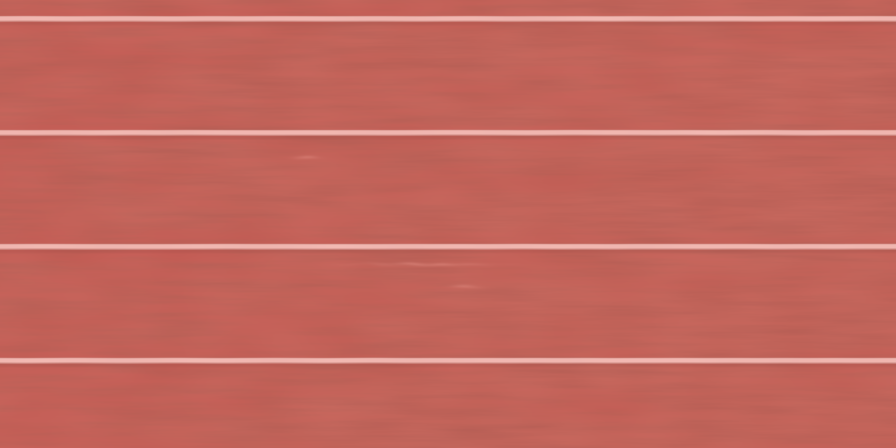
Write a WebGL 2 fragment shader that draws this texture.

```glsl
#version 300 es
precision highp float;
// Painted red boards with fine horizontal grain, parted by pale narrow grooves.

uniform vec2 u_resolution;
out vec4 outColor;

const vec3 PAINT = vec3(0.762, 0.390, 0.350);
const vec3 PAINT_RED = vec3(0.765, 0.350, 0.325);
const vec3 PAINT_DULL = vec3(0.715, 0.385, 0.350);
const vec3 GROOVE_EDGE = vec3(0.820, 0.560, 0.530);
const vec3 GROOVE_CORE = vec3(0.950, 0.725, 0.700);
const vec3 SCUFF = vec3(0.880, 0.550, 0.510);

const float PITCH = 0.2543;        // board height, canvas height = 1
const float FIRST_GROOVE = 0.195;
const float GROOVE_HALF = 0.0066;

vec2 hashGradient(vec2 cell) {
  vec3 h = fract(cell.xyx * vec3(0.1031, 0.1030, 0.0973));
  h += dot(h, h.yzx + 33.33);
  float angle = 6.28318 * fract((h.x + h.y) * h.z);
  return vec2(cos(angle), sin(angle));
}

// Gradient noise, roughly -0.7 to 0.7
float gradientNoise(vec2 p) {
  vec2 i = floor(p);
  vec2 f = p - i;
  vec2 u = f * f * f * (f * (f * 6.0 - 15.0) + 10.0);
  vec2 e = vec2(1.0, 0.0);
  float a = dot(hashGradient(i), f);
  float b = dot(hashGradient(i + e.xy), f - e.xy);
  float c = dot(hashGradient(i + e.yx), f - e.yx);
  float d = dot(hashGradient(i + e.xx), f - e.xx);
  return mix(mix(a, b, u.x), mix(c, d, u.x), u.y);
}

// Octaves of noise drawn out along the boards
float grain(vec2 p, vec2 scale, float seed) {
  float sum = 0.0;
  float weight = 0.55;
  for (int i = 0; i < 3; i++) {
    sum += weight * gradientNoise(p * scale + seed);
    scale *= vec2(1.8, 2.1);
    seed += 17.3;
    weight *= 0.6;
  }
  return sum;
}

// Soft band of a given half width around zero
float band(float d, float halfWidth, float blur) {
  return 1.0 - smoothstep(halfWidth - blur, halfWidth + blur, abs(d));
}

// Thin tapered streak, slightly wavering
float streak(vec2 p, vec2 center, float halfLength, float halfHeight) {
  vec2 q = p - center;
  q.y += 0.006 * gradientNoise(vec2(p.x * 14.0, center.y * 90.0));
  vec2 r = q / vec2(halfLength, halfHeight);
  return exp(-dot(r, r) * 1.6);
}

vec3 boardColor(vec2 p, float board, float grooveDistance) {
  float seed = board * 31.7 + 5.0;
  float fine = grain(p, vec2(4.0, 48.0), seed);
  float broad = grain(p, vec2(1.6, 9.0), seed + 60.0);
  float mottle = gradientNoise(p * vec2(7.0, 13.0) + seed);

  // Redder paint to the left and along the board edges
  float edge = 1.0 - smoothstep(0.0, 0.05, abs(grooveDistance));
  float left = 1.0 - smoothstep(0.1, 1.3, p.x);
  float red = 0.25 * left + 0.2 * edge + 0.7 * broad + 0.5 * fine;
  vec3 color = mix(PAINT, PAINT_RED, clamp(red, 0.0, 0.8));
  color = mix(color, PAINT_DULL, clamp(0.12 - 0.9 * fine - 0.3 * broad, 0.0, 0.7));
  return color + 0.018 * mottle + 0.022 * fine;
}

void main() {
  vec2 p = gl_FragCoord.xy / u_resolution.y;
  float pixel = 1.0 / u_resolution.y;

  // Repeat of boards and grooves
  float row = (p.y - FIRST_GROOVE) / PITCH;
  float grooveDistance = (fract(row + 0.5) - 0.5) * PITCH;
  vec3 color = boardColor(p, floor(row), grooveDistance);

  // Pale scuffs along a falling curve over the middle boards
  for (int i = 0; i < 3; i++) {
    float k = float(i);
    vec2 center = vec2(0.68 + k * (0.36 - 0.09 * k), 0.648 - k * (0.332 - 0.094 * k));
    float halfLength = mix(0.035, 0.16, k * (2.0 - k));
    float wear = 0.5 + 0.5 * gradientNoise(p * vec2(18.0, 70.0) + k);
    color = mix(color, SCUFF, 0.75 * wear * streak(p, center, halfLength, 0.005));
  }

  // Groove: tinted edge, bright core, faint shade beneath
  float blur = max(0.0018, 0.6 * pixel);
  float wobble = 0.0006 * gradientNoise(vec2(p.x * 9.0, floor(row + 0.5) * 7.3));
  float d = grooveDistance + wobble;
  float tone = 0.94 + 0.12 * gradientNoise(vec2(p.x * 6.0, floor(row + 0.5) * 3.7 + 0.4));
  color *= 1.0 - 0.05 * band(d + 0.010, 0.004, 0.004);
  color = mix(color, GROOVE_EDGE, band(d, GROOVE_HALF, blur));
  color = mix(color, GROOVE_CORE, tone * band(d - 0.0006, 0.0046, blur));

  outColor = vec4(clamp(color, 0.0, 1.0), 1.0);
}
```
